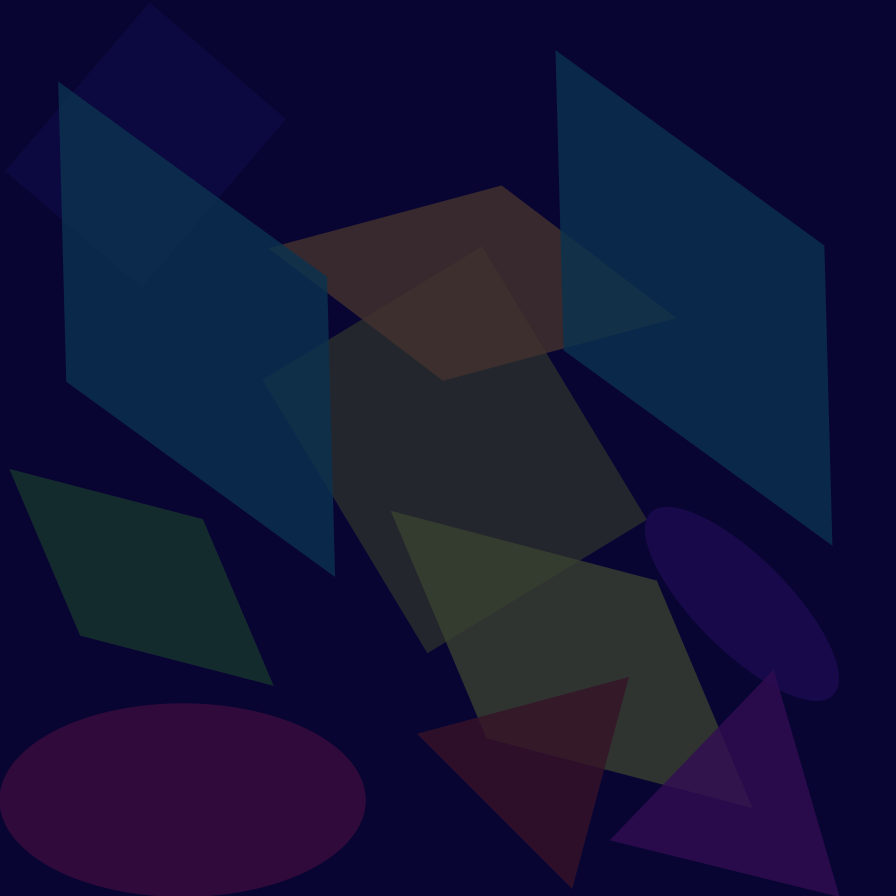
A Shadertoy shader for this background:

```glsl
const float OPACITY = 0.8;
const float TAU = 6.2831853;

float cross2(vec2 a, vec2 b) {
    return a.x * b.y - a.y * b.x;
}

vec2 direction(float angle) {
    return vec2(cos(angle), sin(angle));
}

// Parallelogram spanned from a corner by two edge vectors
float parallelogram(vec2 p, vec2 corner, vec2 u, vec2 v) {
    vec2 q = p - corner - 0.5 * (u + v);
    float area = abs(cross2(u, v));
    float alongU = (abs(cross2(q, v)) - 0.5 * area) / length(v);
    float alongV = (abs(cross2(q, u)) - 0.5 * area) / length(u);
    return max(alongU, alongV);
}

// Equilateral triangle with one tip pointing along the angle
float triangle(vec2 p, vec2 center, float radius, float angle) {
    float d = -1.0;
    for (int i = 0; i < 3; i++) {
        float normalAngle = angle + TAU * (0.5 + float(i) / 3.0);
        d = max(d, dot(p - center, direction(normalAngle)));
    }
    return d - 0.5 * radius;
}

float ellipse(vec2 p, vec2 center, vec2 radii, float angle) {
    vec2 axis = direction(angle);
    vec2 q = p - center;
    q = vec2(dot(q, axis), cross2(axis, q));
    float k = length(q / radii);
    return k * (k - 1.0) / max(length(q / (radii * radii)), 1e-4);
}

// Lay a translucent shape over the colour below
vec3 paint(vec3 base, vec3 tint, float d, float pixel) {
    float coverage = clamp(0.5 - d / pixel, 0.0, 1.0);
    return mix(base, tint, OPACITY * coverage);
}

void mainImage(out vec4 fragColor, in vec2 fragCoord) {
    float pixel = 1.0 / min(iResolution.x, iResolution.y);
    vec2 p = (fragCoord - 0.5 * iResolution.xy) * pixel + 0.5;

    vec3 navy = vec3(0.037, 0.020, 0.200);
    vec3 indigo = vec3(0.052, 0.039, 0.262);
    vec3 slate = vec3(0.161, 0.182, 0.170);
    vec3 brown = vec3(0.259, 0.195, 0.175);
    vec3 blue = vec3(0.040, 0.195, 0.312);
    vec3 green = vec3(0.090, 0.207, 0.175);
    vec3 olive = vec3(0.221, 0.251, 0.185);
    vec3 magenta = vec3(0.225, 0.045, 0.234);
    vec3 violet = vec3(0.102, 0.039, 0.312);
    vec3 maroon = vec3(0.209, 0.070, 0.156);
    vec3 purple = vec3(0.190, 0.045, 0.319);

    vec3 color = navy;

    // Tilted quadrilaterals behind
    float d = parallelogram(p, vec2(0.167, 0.997), vec2(0.152, -0.130), vec2(-0.161, -0.188));
    color = paint(color, indigo, d, pixel);
    d = parallelogram(p, vec2(0.538, 0.725), vec2(0.184, -0.305), vec2(-0.245, -0.149));
    color = paint(color, slate, d, pixel);
    d = parallelogram(p, vec2(0.2995, 0.723), vec2(0.2604, 0.070), vec2(0.195, -0.148));
    color = paint(color, brown, d, pixel);

    // Pair of tall blue panels
    for (int i = 0; i < 2; i++) {
        vec2 corner = vec2(0.065, 0.909) + float(i) * vec2(0.555, 0.035);
        d = parallelogram(p, corner, vec2(0.300, -0.218), vec2(0.009, -0.335));
        color = paint(color, blue, d, pixel);
    }

    // Leaning green and olive panels
    d = parallelogram(p, vec2(0.0104, 0.4766), vec2(0.216, -0.056), vec2(0.079, -0.186));
    color = paint(color, green, d, pixel);
    d = parallelogram(p, vec2(0.436, 0.430), vec2(0.297, -0.078), vec2(0.107, -0.254));
    color = paint(color, olive, d, pixel);

    // Ellipses
    d = ellipse(p, vec2(0.2038, 0.107), vec2(0.2044, 0.108), 0.0);
    color = paint(color, magenta, d, pixel);
    d = ellipse(p, vec2(0.828, 0.326), vec2(0.144, 0.052), -TAU / 8.0);
    color = paint(color, violet, d, pixel);

    // Triangles in front
    d = triangle(p, vec2(0.602, 0.1445), 0.1413, TAU / 8.0);
    color = paint(color, maroon, d, pixel);
    d = triangle(p, vec2(0.827, 0.1046), 0.1525, 1.329);
    color = paint(color, purple, d, pixel);

    fragColor = vec4(color, 1.0);
}
```
